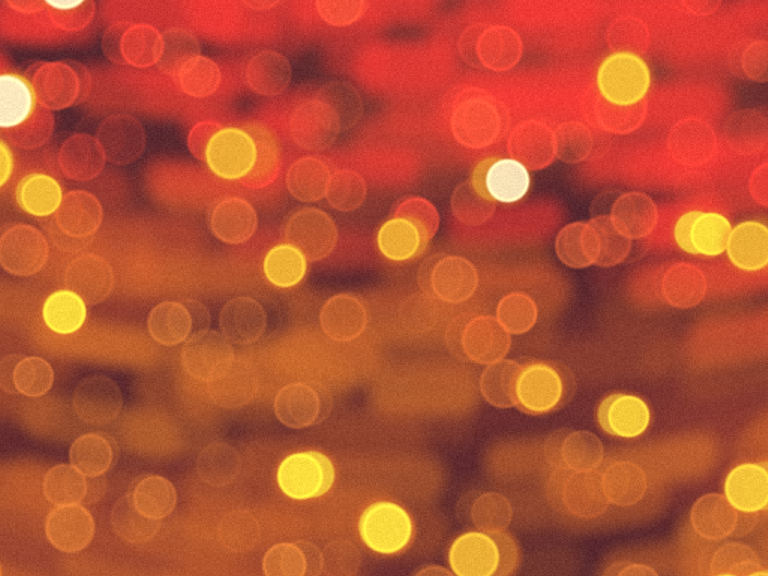
Write a WebGL 1 fragment shader that draws this background.

```glsl
precision highp float;

uniform vec2 u_resolution;

#define STREAK_CELL vec2(0.26, 0.10)
#define STREAK_RADIUS 0.042
#define STREAK_SOFTNESS 0.026
#define STREAK_SHARE 0.68
#define BEND 0.20
#define DISC_CELL 0.14
#define DISC_RADIUS 0.042
#define DISC_SOFTNESS 0.09
#define DIM_SHARE 0.55
#define BRIGHT_SHARE 0.22
#define GRAIN 0.07

vec4 hash4(vec2 p) {
    vec4 q = fract(p.xyxy * vec4(0.1031, 0.1030, 0.0973, 0.1099));
    q += dot(q, q.wzxy + 33.33);
    return fract((q.xxyz + q.yzzw) * q.zywx);
}

float layeredSines(vec2 p) {
    float sum = sin(p.x * 4.1 + 2.0 * sin(p.y * 5.3));
    sum += sin(p.y * 11.0 + 1.7 * sin(p.x * 3.7 + 1.0));
    sum += 0.6 * sin(p.x * 7.3 - p.y * 17.0 + 2.0);
    return sum / 2.6;
}

// Amber lights low down, red lights towards the top
vec3 lightTint(vec2 p, float variation) {
    float height = p.y + 0.16 * (p.x - 0.67) + 0.28 * (variation - 0.5);
    vec3 amber = mix(vec3(0.74, 0.34, 0.17), vec3(0.88, 0.48, 0.18), variation);
    return mix(amber, vec3(0.98, 0.23, 0.21), smoothstep(0.42, 0.78, height));
}

// Soft capsules lying along shallow arcs
vec3 addStreaks(vec3 color, vec2 p, float layer) {
    vec2 bent = p;
    bent.y -= BEND * (p.x - 0.67) * (p.x - 0.67) * (1.2 - p.y);
    vec2 grid = bent / STREAK_CELL + layer * vec2(0.37, 0.43);
    for (int j = -1; j <= 1; j++) {
        for (int i = -1; i <= 1; i++) {
            vec2 cell = floor(grid) + vec2(float(i), float(j));
            vec4 rnd = hash4(cell + 37.0 * layer + 111.0);
            vec4 look = hash4(cell + 53.0 * layer + 271.0);
            vec2 offset = (grid - cell - 0.5 - 0.8 * (rnd.xy - 0.5)) * STREAK_CELL;
            float halfLength = mix(0.02, 0.13, rnd.z);
            offset.x -= clamp(offset.x, -halfLength, halfLength);
            float edge = length(offset) - STREAK_RADIUS * mix(0.75, 1.15, look.x);
            float cover = 1.0 - smoothstep(-STREAK_SOFTNESS, STREAK_SOFTNESS, edge);
            float strength = mix(0.15, 0.62, look.y) + 0.2 * smoothstep(0.5, 0.85, p.y);
            cover *= strength * step(rnd.w, STREAK_SHARE);
            color = mix(color, lightTint(p, look.z), cover);
        }
    }
    return color;
}

float discFill(float d) {
    return 1.0 - smoothstep(1.0 - DISC_SOFTNESS, 1.0 + DISC_SOFTNESS, d);
}

float discRim(float d) {
    float t = (d - 0.9) / 0.08;
    return exp(-t * t);
}

vec3 addDimDisc(vec3 color, vec2 offset, vec2 p, vec4 look) {
    vec3 tint = mix(lightTint(p, look.z), vec3(0.95, 0.62, 0.27), 0.4 * look.w);
    float d = length(offset);
    float ghost = length(offset - vec2(mix(-0.9, 0.9, look.x), 0.12));
    float strength = mix(0.12, 0.6, look.y);
    color = mix(color, tint, 0.45 * strength * discFill(ghost));
    color = mix(color, tint, strength * discFill(d));
    return color + tint * strength * (0.18 * discRim(d) + 0.07 * discRim(ghost));
}

// A yellow or near-white light with a warm halo and a shifted twin
vec3 addBrightDisc(vec3 color, vec2 offset, vec4 look) {
    float d = length(offset);
    float twin = length(offset - vec2(mix(-0.8, 0.8, look.x), 0.08));
    vec3 yellow = mix(vec3(0.92, 0.64, 0.20), vec3(0.99, 0.89, 0.24), look.y);
    vec3 core = mix(yellow, vec3(0.99, 0.93, 0.78), smoothstep(0.8, 0.92, look.z));
    float halo = 1.0 - smoothstep(0.95, 1.4, min(d, twin));
    color = mix(color, vec3(0.93, 0.46, 0.17), 0.5 * halo);
    color = mix(color, yellow, mix(0.1, 0.85, look.w) * discFill(twin));
    color = mix(color, core, 0.93 * discFill(d));
    return color + vec3(0.08, 0.11, 0.03) * discRim(d);
}

vec3 addDiscs(vec3 color, vec2 p, float layer, bool bright) {
    vec2 grid = p / DISC_CELL + layer * vec2(0.41, 0.29);
    for (int j = -1; j <= 1; j++) {
        for (int i = -1; i <= 1; i++) {
            vec2 cell = floor(grid) + vec2(float(i), float(j));
            vec4 rnd = hash4(cell + 71.0 * layer + 419.0);
            vec4 look = hash4(cell + 29.0 * layer + 613.0);
            vec2 offset = (grid - cell - 0.5 - 0.85 * (rnd.xy - 0.5)) * DISC_CELL;
            offset /= DISC_RADIUS * mix(0.85, 1.12, rnd.z);
            if (bright && rnd.w < BRIGHT_SHARE) color = addBrightDisc(color, offset, look);
            if (!bright && rnd.w < DIM_SHARE) color = addDimDisc(color, offset, p, look);
        }
    }
    return color;
}

void main() {
    vec2 p = gl_FragCoord.xy / u_resolution.y;

    // Dark maroon ground with broad warm patches
    float warmth = smoothstep(-0.7, 0.9, layeredSines(p));
    vec3 color = mix(vec3(0.34, 0.15, 0.18), vec3(0.56, 0.23, 0.19), warmth);

    for (int k = 0; k < 3; k++) color = addStreaks(color, p, float(k));
    for (int k = 0; k < 2; k++) color = addDiscs(color, p, float(k), false);
    color = addDiscs(color, p, 2.0, true);

    // Fine film grain
    vec4 speck = hash4(floor(p * 384.0) + 7.0);
    color += GRAIN * (0.5 * (speck.x + speck.y) - 0.5);
    gl_FragColor = vec4(clamp(color, 0.0, 1.0), 1.0);
}
```
